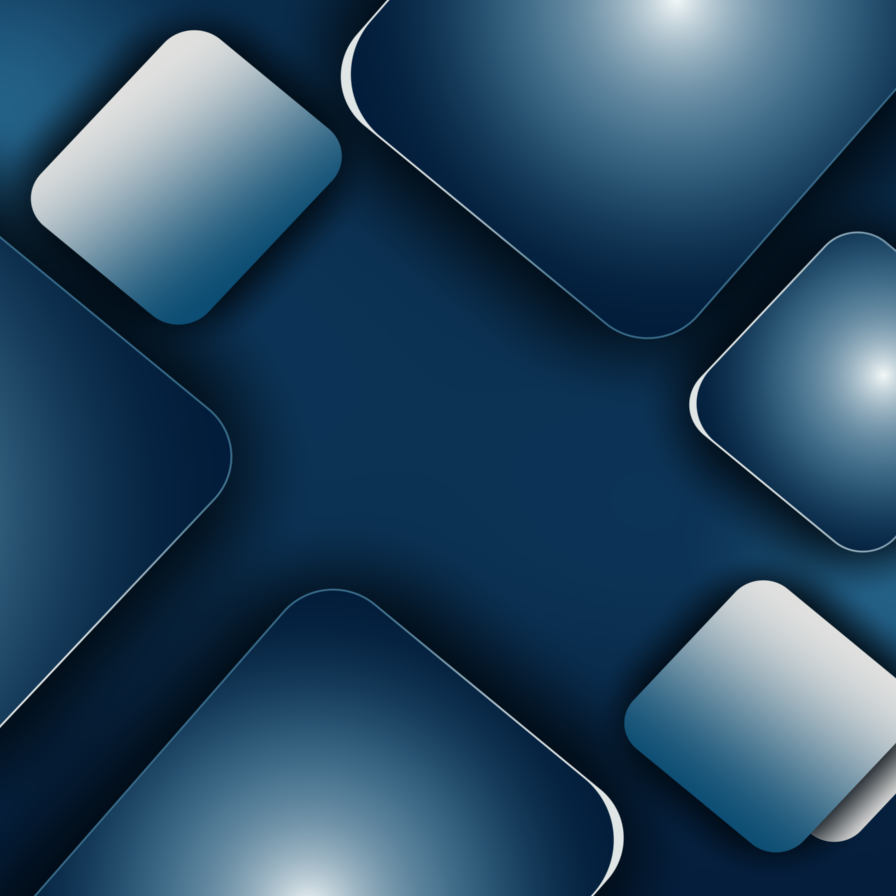
Reproduce this background procedurally as a three.js fragment shader.

```glsl
// Tilted rounded glass and silver tiles with soft shadows on a deep blue ground.
varying vec2 vUv;

const vec3 NAVY = vec3(0.008, 0.115, 0.23);
const vec3 STEEL = vec3(0.13, 0.335, 0.47);
const vec3 SILVER = vec3(0.88, 0.88, 0.875);
const vec3 TEAL = vec3(0.045, 0.30, 0.45);
const vec3 SHADE = vec3(0.0, 0.045, 0.085);

struct Tile {
  vec2 center;
  vec2 extent;
  float radius;
  float tilt; // angle of the rising edges, in degrees
};

// Signed distance to a slightly skewed, rounded tile
float tileDistance(vec2 p, Tile t, float radius) {
  float rise = radians(t.tilt);
  float fall = radians(39.5);
  vec2 d = p - t.center;
  vec2 q = vec2(dot(d, vec2(sin(fall), cos(fall))), dot(d, vec2(sin(rise), -cos(rise))));
  q = abs(q) - t.extent + radius;
  return length(max(q, 0.0)) + min(max(q.x, q.y), 0.0) - radius;
}

float cover(float d) {
  float px = fwidth(vUv.x);
  return 1.0 - smoothstep(-px, px, d);
}

// Dark halo, strongest along the edges and weak at the corners
vec3 addShadow(vec3 col, vec2 p, Tile t, float spread) {
  float d = tileDistance(p, t, t.radius * 1.9);
  float s = 1.0 - smoothstep(-0.35 * spread, spread, d);
  return mix(col, SHADE * 0.6, 0.92 * s);
}

// Glass tile: radial glow inside, thin rim that swells at the accent
vec3 addGlass(vec3 col, vec2 p, Tile t, vec2 glow, float reach, vec2 accent) {
  float away = distance(p, accent);
  float light = clamp(1.0 - distance(p, glow) / reach, 0.0, 1.0);
  vec3 fill = mix(NAVY, STEEL, smoothstep(0.0, 0.65, light));
  fill = mix(fill, vec3(0.95, 0.97, 0.97), light * light * light);

  vec3 rim = mix(vec3(0.22, 0.42, 0.54), vec3(0.88, 0.90, 0.90), 1.0 - smoothstep(0.08, 0.42, away));
  float innerRadius = t.radius * (away < 0.15 ? 1.3 : 1.0);
  col = mix(col, rim, cover(tileDistance(p, t, t.radius)));
  return mix(col, fill, cover(tileDistance(p, t, innerRadius) + 0.0021));
}

// Silver tile: linear blend from pale metal to teal
vec3 addSilver(vec3 col, vec2 p, Tile t, vec2 direction) {
  float g = smoothstep(-0.13, 0.14, dot(p - t.center, direction));
  return mix(col, mix(SILVER, TEAL, g), cover(tileDistance(p, t, t.radius)));
}

vec3 background(vec2 p) {
  vec3 col = mix(vec3(0.018, 0.115, 0.23), vec3(0.035, 0.165, 0.285), smoothstep(0.0, 0.4, p.y));
  float sides = exp(-10.0 * dot(p - vec2(0.25, 0.6), p - vec2(0.25, 0.6)))
              + exp(-14.0 * dot(p - vec2(0.75, 0.43), p - vec2(0.75, 0.43)));
  col += vec3(0.012, 0.035, 0.05) * sides;
  float corners = 1.0 - smoothstep(0.0, 0.27, distance(p, vec2(0.0, 0.88)));
  corners += 1.0 - smoothstep(0.0, 0.25, distance(p, vec2(1.0, 0.35)));
  return mix(col, vec3(0.14, 0.38, 0.53), corners);
}

void main() {
  vec2 p = vUv;

  Tile left = Tile(vec2(-0.0885, 0.4727), vec2(0.26), 0.075, 46.7);
  Tile top = Tile(vec2(0.712, 0.945), vec2(0.26, 0.247), 0.073, 48.8);
  Tile bottom = Tile(vec2(0.314, -0.041), vec2(0.35, 0.235), 0.072, 48.8);
  Tile right = Tile(vec2(0.96, 0.5625), vec2(0.148, 0.141), 0.047, 46.7);
  Tile pale = Tile(vec2(0.208, 0.802), vec2(0.143, 0.121), 0.043, 46.7);
  Tile front = Tile(vec2(0.859, 0.2005), vec2(0.1225, 0.123), 0.04, 46.7);
  Tile hidden = Tile(vec2(0.904, 0.1875), vec2(0.09, 0.12), 0.038, 46.7);

  // Ground and cast shadows
  vec3 col = background(p);
  col = addShadow(col, p, left, 0.12);
  col = addShadow(col, p, top, 0.11);
  col = addShadow(col, p, bottom, 0.11);
  col = addShadow(col, p, right, 0.075);
  col = addShadow(col, p, pale, 0.055);
  col = addShadow(col, p, front, 0.05);

  // Glass tiles
  col = addGlass(col, p, left, vec2(-0.3, 0.43), 0.55, vec2(0.0, 0.19));
  col = addGlass(col, p, top, vec2(0.755, 1.0), 0.37, vec2(0.385, 0.91));
  col = addGlass(col, p, bottom, vec2(0.345, -0.015), 0.36, vec2(0.69, 0.065));
  col = addGlass(col, p, right, vec2(0.986, 0.581), 0.23, vec2(0.775, 0.547));

  // Silver tiles, the front one shading the one behind it
  col = addSilver(col, p, pale, vec2(0.6, -0.8));
  col = addSilver(col, p, hidden, vec2(-0.728, 0.686));
  float behind = cover(tileDistance(p, hidden, hidden.radius));
  col = mix(col, addShadow(col, p, front, 0.05), behind);
  col = addSilver(col, p, front, vec2(-0.6, -0.8));

  gl_FragColor = vec4(col, 1.0);
}
```
